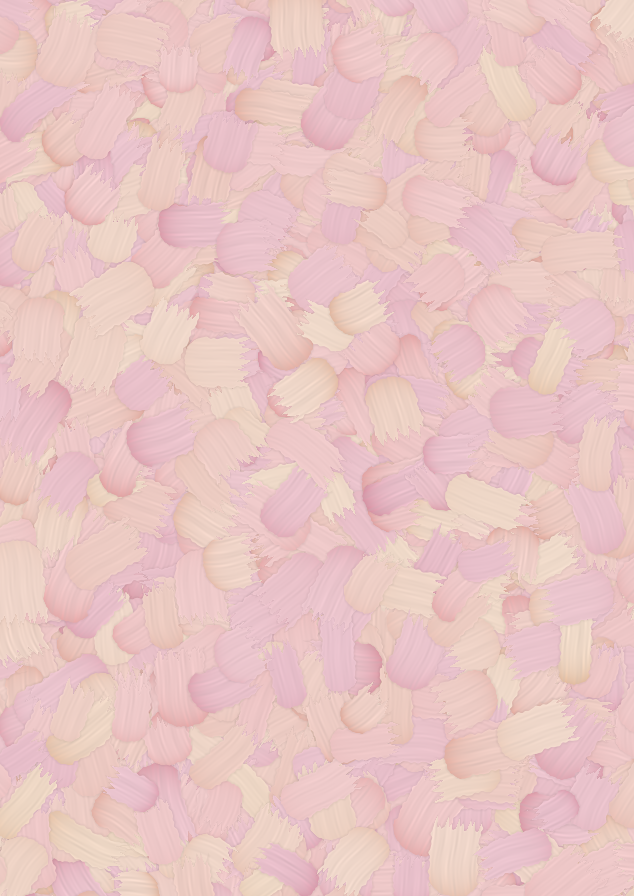
Reproduce this texture procedurally as a WebGL 2 fragment shader.

```glsl
#version 300 es
precision highp float;
// Overlapping dabs of thick pastel paint, laid down in several jittered grids.
// Each dab has a rounded, shaded start, bristle grooves from layered sines
// along its length, and a ragged end where the brush lifts off.

uniform vec2 u_resolution;
out vec4 fragColor;

// Lengths are fractions of the canvas width.
const int   LAYERS       = 7;
const float CELL         = 0.104;
const vec2  HALF_MIN     = vec2(0.036, 0.024);
const vec2  HALF_MAX     = vec2(0.068, 0.043);
const float BRISTLE_FREQ = 560.0;
const float GROOVE_DEPTH = 0.034;
const float SHADE_LENGTH = 0.017;
const float SHADE_POWER  = 0.95;
const float RAGGED_END   = 0.013;
const float RAGGED_SIDE  = 0.0025;
const float ANGLE_SPREAD = 2.1;
const vec3  LILAC = vec3(0.910, 0.755, 0.800);
const vec3  PINK  = vec3(0.932, 0.785, 0.785);
const vec3  PEACH = vec3(0.927, 0.805, 0.765);
const vec3  CREAM = vec3(0.933, 0.850, 0.780);

// Three random values in 0..1 from an integer cell.
vec3 hash3(ivec3 cell) {
    uvec3 v = uvec3(cell) * 1664525u + 1013904223u;
    v.x += v.y * v.z; v.y += v.z * v.x; v.z += v.x * v.y;
    v ^= v >> 16u;
    v.x += v.y * v.z; v.y += v.z * v.x; v.z += v.x * v.y;
    return vec3(v >> 8u) / 16777216.0;
}

// Slowly turning main direction of the brush work.
float flowAngle(vec2 p) {
    return 0.85 + 0.7 * sin(4.3 * p.x + 2.1 * p.y + 0.6)
                + 0.6 * sin(5.7 * p.y - 3.1 * p.x + 2.0);
}

// Fine grooves across y that bend and fade gently along x.
float bristles(vec2 q, float seed) {
    float y = q.y + 0.0009 * sin(q.x * 75.0 + seed * 3.0);
    float fade = 0.7 + 0.3 * sin(q.x * 90.0 + y * 310.0 + seed);
    float a = sin(y * BRISTLE_FREQ + seed + 1.5 * sin(y * 190.0 + seed * 2.0));
    float b = sin(y * BRISTLE_FREQ * 1.63 + seed * 5.0 + 0.8 * sin(q.x * 60.0));
    float c = sin(y * BRISTLE_FREQ * 0.41 + seed * 7.0);
    return (0.45 * a + 0.4 * b * fade + 0.35 * c) * fade;
}

// Uneven outline, from -1 to 1.
float ragged(float t, float seed) {
    return 0.5 * sin(t * 330.0 + seed * 4.0) + 0.3 * sin(t * 710.0 + seed * 9.0)
         + 0.2 * sin(t * 1050.0 + seed);
}

vec3 paintColour(float pick, float shift) {
    vec3 c = pick < 0.28 ? LILAC : pick < 0.54 ? PINK : pick < 0.82 ? PEACH : CREAM;
    return mix(c, PINK, 0.35 * shift);
}

// Lay one dab over the colour below it.
vec3 addDab(vec3 below, vec2 p, ivec3 cell, vec2 origin, float aa) {
    vec3 r1 = hash3(cell);
    vec3 r2 = hash3(cell + ivec3(71, 137, 53));
    vec3 r3 = hash3(cell + ivec3(193, 29, 211));
    vec2 centre = (vec2(cell.xy) + r1.xy) * CELL + origin;
    vec2 halfSize = mix(HALF_MIN, HALF_MAX, r2.xy);
    float angle = flowAngle(centre) + (r1.z - 0.5) * ANGLE_SPREAD
                + (r2.z < 0.35 ? 3.14159 : 0.0);
    float seed = r3.x * 40.0;

    // Local frame: x runs from the start to the lifted end.
    vec2 d = p - centre;
    float ca = cos(angle), sa = sin(angle);
    vec2 q = vec2(ca * d.x + sa * d.y, ca * d.y - sa * d.x);
    q.y += (r3.y - 0.5) * 5.0 * q.x * q.x;

    // Distances inside the rounded start, the ragged end and the sides.
    float v = q.y / halfSize.y;
    float bow = halfSize.y * (0.22 * v * v + 0.38 * v * v * v * v);
    float start = -q.x > halfSize.x ? q.x + halfSize.x - bow
                                    : halfSize.x + q.x - bow;
    start += 0.0012 * ragged(q.y, seed + 2.0);
    float end = halfSize.x - q.x - RAGGED_END * (0.6 + ragged(q.y, seed));
    float side = halfSize.y - abs(q.y)
               - RAGGED_SIDE * (0.5 + ragged(q.x * 0.6, seed + sign(q.y)));
    float inside = min(min(start, end), side);
    float cover = smoothstep(-aa, aa, inside);

    // Pigment gathers at the start and in the grooves.
    float groove = bristles(q, seed);
    float load = r3.z * r3.z;
    float shade = exp(-max(start, 0.0) / (SHADE_LENGTH * (0.5 + r2.x)));
    shade *= (0.12 + 0.88 * load) * (1.0 + 0.35 * groove);
    vec3 paint = paintColour(fract(r3.y * 7.0 + r1.x), r2.y);
    paint = pow(paint, vec3(1.0 + SHADE_POWER * shade + 0.12 * (r1.y - 0.5)));
    paint *= 1.0 + GROOVE_DEPTH * groove * (0.65 + 0.8 * load);
    paint += 0.016 * smoothstep(0.004, 0.0, min(end, side)) * (1.0 - shade);

    // A faint contact shadow lifts the dab from the paint below.
    below *= 1.0 - 0.045 * smoothstep(-0.005, 0.0, inside);
    return mix(below, paint, cover);
}

void main() {
    vec2 p = gl_FragCoord.xy / u_resolution.x;
    float aa = 0.6 / u_resolution.x;
    vec3 colour = PINK * (1.0 + 0.02 * bristles(p, 1.0));
    for (int layer = 0; layer < LAYERS; layer++) {
        vec2 origin = hash3(ivec3(layer, 17, 5)).xy * CELL;
        ivec2 home = ivec2(floor((p - origin) / CELL));
        int sweep = layer % 2 == 0 ? 1 : -1;
        for (int k = 0; k < 9; k++) {
            ivec2 near = home + sweep * ivec2(k % 3 - 1, k / 3 - 1);
            colour = addDab(colour, p, ivec3(near, layer), origin, aa);
        }
    }
    fragColor = vec4(colour, 1.0);
}
```
